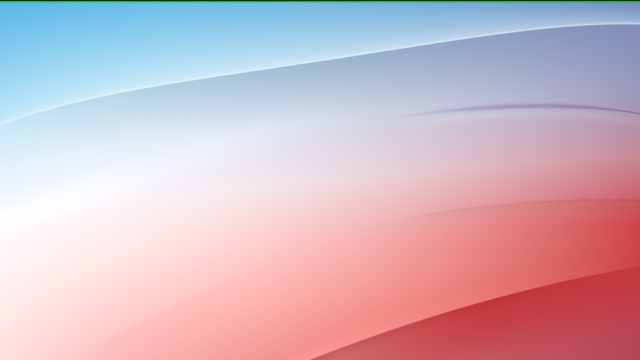
This background is drawn by a Shadertoy shader. Its source:

```glsl
// Soft layered waves: a blue sky above a long crest, fading through white into red.
// Three colour columns are blended across each layer; polynomial curves place the
// edges, and gaussian lines add their rims, creases and shadows.

#define RIM_WIDTH 0.005
#define RIM_GLOW 0.38
#define CREASE_SHADE 0.13
#define VEIL_GLOW 0.025
#define FOLD_SHADOW 0.05
#define STRIPE_Y 0.9935
#define BORDER_Y 0.9975

// Quadratic blend through colours at the left, middle and right.
vec3 across(float x, vec3 left, vec3 middle, vec3 right) {
    return left * 2.0 * (x - 0.5) * (x - 1.0)
         + middle * 4.0 * x * (1.0 - x)
         + right * 2.0 * x * (x - 0.5);
}

float glow(float d, float width) {
    return exp(-d * d / (width * width));
}

// Smooth coverage of the area where d is positive.
float cover(float d) {
    float pixel = 1.0 / iResolution.y;
    return smoothstep(-pixel, pixel, d);
}

// Heights of the main curves.
float crestHeight(float x) {
    return 0.653 + x * (0.649 + x * (-1.211 + x * (1.642 - 0.801 * x)));
}

float foldHeight(float x) {
    float s = x - 0.484;
    return s * (0.702 - 0.384 * s);
}

float upperCrease(float x) {
    float q = x - 0.85;
    return 0.709 - (q < 0.0 ? 0.62 : 1.07) * q * q;
}

float lowerCrease(float x) {
    float q = x - 0.95;
    return 0.445 - 0.513 * q * q;
}

vec3 skyColor(float x, float t) {
    vec3 low = across(x, vec3(0.76, 0.91, 0.97), vec3(0.77, 0.88, 0.95), vec3(0.60, 0.69, 0.83));
    vec3 high = across(x, vec3(0.34, 0.71, 0.91), vec3(0.44, 0.71, 0.88), vec3(0.42, 0.53, 0.74));
    return mix(low, high, clamp(t, 0.0, 1.0));
}

// Wave body: six rows from the crest (t = 0) down to the floor (t = 1).
vec3 waveColor(float x, float t) {
    vec3 rows[6];
    rows[0] = across(x, vec3(0.78, 0.91, 0.97), vec3(0.61, 0.72, 0.82), vec3(0.50, 0.55, 0.72));
    rows[1] = across(x, vec3(0.90, 0.95, 0.99), vec3(0.84, 0.86, 0.92), vec3(0.60, 0.60, 0.73));
    rows[2] = across(x, vec3(0.98, 0.97, 0.99), vec3(0.94, 0.87, 0.89), vec3(0.78, 0.52, 0.58));
    rows[3] = across(x, vec3(1.00, 0.96, 0.97), vec3(0.98, 0.75, 0.74), vec3(0.81, 0.28, 0.30));
    rows[4] = across(x, vec3(1.00, 0.92, 0.92), vec3(0.98, 0.64, 0.62), vec3(0.78, 0.25, 0.27));
    rows[5] = across(x, vec3(1.00, 0.88, 0.88), vec3(0.93, 0.53, 0.52), vec3(0.75, 0.24, 0.27));
    float k = clamp(t, 0.0, 1.0) * 5.0;
    vec3 color = rows[0];
    for (int i = 1; i < 6; i++) {
        color = mix(color, rows[i], clamp(k - float(i - 1), 0.0, 1.0));
    }
    return color;
}

void mainImage(out vec4 fragColor, in vec2 fragCoord) {
    vec2 uv = fragCoord / iResolution.xy;
    float x = uv.x, y = uv.y;
    float crest = crestHeight(x);
    float above = y - crest;

    // Wave body with a pale diagonal veil.
    vec3 wave = waveColor(x, -above / crest);
    float veil = y - (0.385 + 0.68 * x - 0.25 * x * x);
    wave += VEIL_GLOW * glow(veil, 0.05) * (1.0 - smoothstep(0.3, 0.6, x));

    // Faint swell at the lower left.
    float swell = 0.035 + 0.85 * (x - 0.14) - y;
    float swellSpan = smoothstep(0.12, 0.2, x) * (1.0 - smoothstep(0.25, 0.42, x));
    wave -= vec3(0.0, 0.025, 0.025) * swellSpan * cover(swell) * exp(-max(swell, 0.0) * 12.0);

    // Upper crease: a dark lens over a light underside.
    float d = y - upperCrease(x);
    float span = smoothstep(0.57, 0.8, x);
    float lens = 0.002 + 0.005 * span * (1.0 - smoothstep(0.85, 1.0, x));
    wave -= CREASE_SHADE * span * vec3(0.9, 1.0, 0.6) * glow(d + 0.5 * lens, lens);
    wave += 0.035 * span * glow(d + 0.024, 0.014);

    // Lower crease: a thin line with a deeper red below.
    d = y - lowerCrease(x);
    span = smoothstep(0.57, 0.75, x);
    wave -= span * vec3(0.02, 0.035, 0.035) * (glow(d, 0.004) + cover(-d) * exp(min(d, 0.0) * 18.0));

    // Front fold at the lower right, lit along its upper edge.
    float fold = foldHeight(x) - y;
    float foldX = clamp((x - 0.48) / 0.52, 0.0, 1.0);
    vec3 foldTop = mix(vec3(0.82, 0.42, 0.42), vec3(0.77, 0.22, 0.25), smoothstep(0.0, 0.6, foldX));
    vec3 foldBase = mix(vec3(0.83, 0.45, 0.46), vec3(0.72, 0.27, 0.33), foldX);
    vec3 front = mix(foldTop, foldBase, smoothstep(0.0, 0.22, fold));
    front -= FOLD_SHADOW * (1.0 - foldX) * glow(fold, 0.018);
    wave += 0.05 * (1.0 - foldX) * glow(fold, 0.03) * step(0.45, x);
    wave = mix(wave, front, cover(fold) * step(0.48, x));

    // Sky, crest rim and the stripe along the top.
    vec3 sky = skyColor(x, above / (1.0 - crest));
    sky += RIM_GLOW * (1.0 - sky) * (glow(above, RIM_WIDTH) + 0.3 * glow(above, 0.025));
    vec3 color = mix(wave, sky, cover(above));
    color = mix(color, vec3(0.0, 0.85, 0.1), cover(y - STRIPE_Y));
    color = mix(color, vec3(0.0), cover(y - BORDER_Y));
    fragColor = vec4(clamp(color, 0.0, 1.0), 1.0);
}
```
